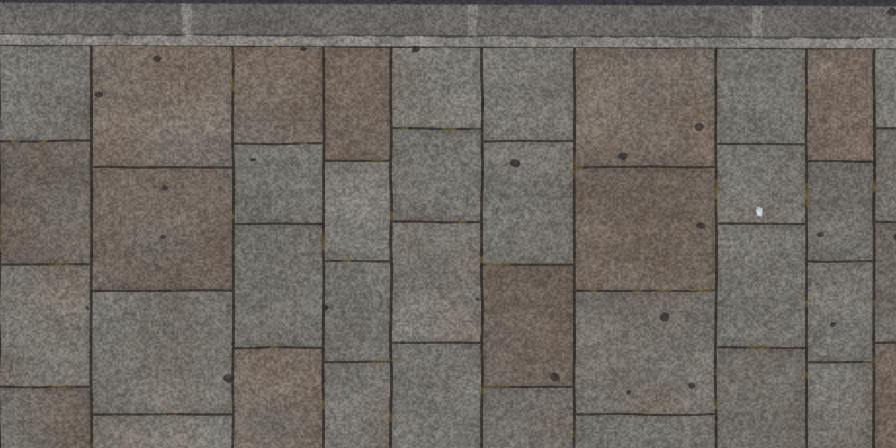
Give the GLSL for this texture, as a WebGL 1 fragment shader.

```glsl
precision highp float;

uniform vec2 u_resolution;

// Lengths are fractions of the canvas height, measured from the top left.
#define PERIOD 1.078
#define FIRST_COLUMN 0.204
#define JOINT_HALF 0.0032
#define KERB_BOTTOM 0.078
#define PAVING_TOP 0.100
#define KERB_TILT 0.004
#define KERB_LENGTH 0.637
#define GRAIN 0.30
#define GUM_CELL 0.16
#define GUM_CHANCE 0.34
#define FLAKE vec2(1.695, 0.472)

const vec3 GREY_STONE = vec3(0.460, 0.450, 0.428);
const vec3 BROWN_STONE = vec3(0.435, 0.390, 0.355);
const vec3 KERB_STONE = vec3(0.405, 0.390, 0.380);
const vec3 MORTAR = vec3(0.520, 0.510, 0.490);
const vec3 JOINT_DIRT = vec3(0.205, 0.185, 0.165);
const vec3 MOSS = vec3(0.36, 0.31, 0.17);
const vec3 GUM = vec3(0.20, 0.19, 0.19);

float hash(vec2 p) {
  vec3 q = fract(p.xyx * vec3(0.1031, 0.1030, 0.0973));
  q += dot(q, q.yzx + 33.33);
  return fract((q.x + q.y) * q.z);
}

float noise(vec2 p) {
  vec2 i = floor(p), f = fract(p);
  f = f * f * (3.0 - 2.0 * f);
  return mix(mix(hash(i), hash(i + vec2(1, 0)), f.x),
             mix(hash(i + vec2(0, 1)), hash(i + vec2(1, 1)), f.x), f.y);
}

float fbm(vec2 p) {
  float sum = 0.0, amp = 0.5;
  for (int i = 0; i < 4; i++) {
    sum += amp * noise(p);
    p = p * 2.03 + 17.1;
    amp *= 0.5;
  }
  return sum / 0.9375;
}

// Column layout: width, first joint, second joint, spacing below it
vec4 columnLayout(int i) {
  if (i == 0) return vec4(0.316, 0.373, 0.649, 0.276);
  if (i == 1) return vec4(0.202, 0.321, 0.500, 0.276);
  if (i == 2) return vec4(0.151, 0.360, 0.583, 0.225);
  if (i == 3) return vec4(0.203, 0.287, 0.495, 0.270);
  return vec4(0.206, 0.315, 0.590, 0.274);
}

// Coverage of a line of the given half width at distance d
float line(float d, float halfWidth, float px) {
  return 1.0 - smoothstep(halfWidth - 0.6 * px, halfWidth + 0.6 * px, abs(d));
}

vec3 paving(vec2 p, float px) {
  vec2 q = p + 0.003 * (vec2(noise(p * 13.0), noise(p * 13.0 + 40.0)) - 0.5);

  // Find the column
  float turn = floor((q.x - FIRST_COLUMN) / PERIOD);
  float x = q.x - FIRST_COLUMN - turn * PERIOD;
  float left = 0.0, start = 0.0, column = 0.0;
  vec4 layout = columnLayout(0);
  for (int i = 0; i < 5; i++) {
    vec4 candidate = columnLayout(i);
    if (x >= start) { layout = candidate; left = start; column = float(i); }
    start += candidate.x;
  }

  // Find the slab within it
  float top = PAVING_TOP + KERB_TILT * p.x, bottom = layout.y, row = 0.0;
  if (q.y > layout.y) { top = layout.y; bottom = layout.z; row = 1.0; }
  if (q.y > layout.z) {
    float n = floor((q.y - layout.z) / layout.w);
    top = layout.z + n * layout.w;
    bottom = top + layout.w;
    row = 2.0 + n;
  }
  vec2 slab = vec2(column + 5.0 * turn + 11.0, row + 3.0);
  float side = min(x - left, left + layout.x - x);
  float end = min(q.y - top, bottom - q.y);

  // Stone colour: upper wide slabs and top narrow slabs are browner
  float warm = smoothstep(0.45, 1.0, hash(slab * 7.3)) * 0.75;
  if (column < 0.5 && row < 1.5) warm = 0.8;
  if (column > 1.5 && column < 2.5 && row < 0.5) warm = 0.95;
  float blotch = fbm(p * 6.0 + slab * 5.7);
  vec3 color = mix(GREY_STONE, BROWN_STONE, clamp(warm + 1.3 * (blotch - 0.5), 0.0, 1.0));
  color *= 0.95 + 0.09 * hash(slab + 31.0);
  color *= 1.0 + 0.22 * (fbm(p * vec2(5.0, 17.0) + slab * 3.1) - 0.5);
  color *= 1.0 - 0.10 * exp(-min(side, end) / 0.008);

  // Joints with dirt and a little moss
  float joint = max(line(side, JOINT_HALF, px), 0.9 * line(end, JOINT_HALF * 0.8, px));
  vec3 dirt = mix(JOINT_DIRT, MOSS, smoothstep(0.74, 0.9, noise(p * 31.0)));
  return mix(color, dirt, joint * (0.8 + 0.2 * noise(p * 50.0)));
}

vec3 kerb(vec2 p, float y, float px) {
  vec3 color = KERB_STONE * (0.9 + 0.2 * fbm(p * vec2(7.0, 20.0)));
  float jointX = mod(p.x - 0.417 + 0.5 * KERB_LENGTH, KERB_LENGTH) - 0.5 * KERB_LENGTH;
  float ragged = 0.006 * (noise(p * 45.0) - 0.5);
  color = mix(color, MORTAR, 0.85 * line(jointX + ragged, 0.011, px));
  color *= 1.0 - 0.25 * line(y - KERB_BOTTOM, 0.004, px);
  float strip = smoothstep(-px, px, y - KERB_BOTTOM + ragged);
  color = mix(color, MORTAR * (0.82 + 0.3 * fbm(p * 15.0)), strip);
  return mix(vec3(0.23, 0.23, 0.25), color, smoothstep(0.003, 0.009, y));
}

// Dark trodden spots, at most one in each cell
float gumSpots(vec2 p, float px) {
  vec2 cell = floor(p / GUM_CELL);
  vec2 center = (cell + 0.15 + 0.7 * vec2(hash(cell + 5.0), hash(cell + 19.0))) * GUM_CELL;
  float radius = mix(0.004, 0.010, hash(cell + 43.0));
  float d = length((p - center) * vec2(0.85, 1.1)) + 0.005 * (noise(p * 110.0) - 0.5);
  return step(hash(cell + 71.0), GUM_CHANCE) * (1.0 - smoothstep(radius - px, radius + px, d));
}

void main() {
  vec2 p = gl_FragCoord.xy / u_resolution * vec2(2.0, 1.0);
  p.y = 1.0 - p.y;
  float px = 1.0 / u_resolution.y;
  float y = p.y - KERB_TILT * p.x;

  vec3 color = mix(kerb(p, y, px), paving(p, px), smoothstep(-px, px, y - PAVING_TOP));
  color = mix(color, GUM, 0.8 * gumSpots(p, px));

  // Pale flake
  vec2 f = abs(p - FLAKE + 0.006 * (noise(p * 90.0) - 0.5)) - vec2(0.005, 0.010);
  color = mix(color, vec3(0.74, 0.76, 0.78), 1.0 - smoothstep(-px, px, max(f.x, f.y)));

  // Speckled grain
  float grain = 0.6 * noise(p * 230.0) + 0.4 * noise(p * 120.0 + 9.0) - 0.5;
  gl_FragColor = vec4(color * (1.0 + GRAIN * 1.6 * grain), 1.0);
}
```
